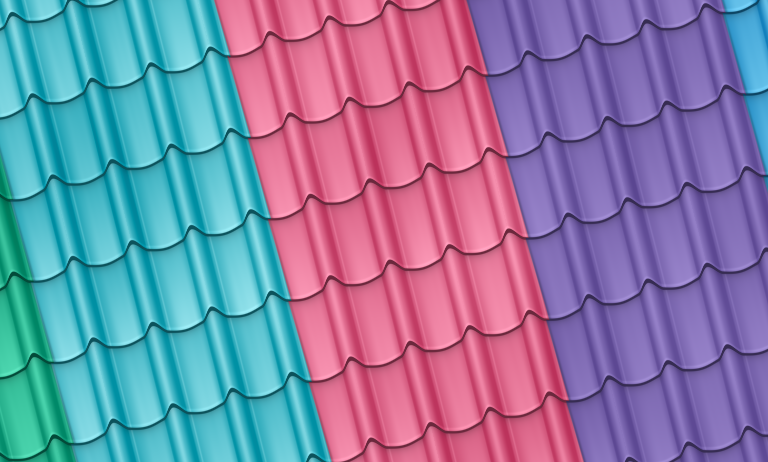
This texture is drawn by a Shadertoy shader. Its source:

```glsl
// Slanted metal roof tiles in coloured panels, four rolls wide, with scalloped overlapping rows.

const float TAU = 6.2831853;
const vec2 ORIGIN = vec2(0.583, 0.928);      // one roll crest on a row edge
const vec2 ROLL_STEP = vec2(0.1285, 0.0337); // from roll to roll
const vec2 ROW_STEP = vec2(0.0439, -0.1761); // from row to row
const float ROLLS_PER_PANEL = 4.0;
const float SEAM_OFFSET = 0.73;

float hash(vec2 p) {
    p = fract(p * vec2(0.1031, 0.1137));
    p += dot(p, p.yx + 33.33);
    return fract((p.x + p.y) * p.x * 17.3);
}

vec2 gradient(vec2 cell) {
    float angle = TAU * hash(cell + 40.0);
    return vec2(cos(angle), sin(angle));
}

float gradientNoise(vec2 p) {
    vec2 i = floor(p), f = p - i;
    vec2 s = f * f * f * (f * (f * 6.0 - 15.0) + 10.0);
    vec2 k = vec2(0.0, 1.0);
    float low = mix(dot(gradient(i), f), dot(gradient(i + k.yx), f - k.yx), s.x);
    float high = mix(dot(gradient(i + k), f - k), dot(gradient(i + 1.0), f - 1.0), s.x);
    return mix(low, high, s.y);
}

// Soft ridge of the given width around a centre
float ridge(float x, float centre, float width) {
    float d = (x - centre) / width;
    return exp(-d * d);
}

// Drop of the row edge below the crest: a steep left flank, a gentler right one, a shallow pan
float edgeDrop(float d) {
    float flankWidth = d < 0.0 ? 0.19 : 0.23;
    return 0.11 * smoothstep(0.0, flankWidth, abs(d)) + 0.033 * (1.0 - cos(TAU * d));
}

// Panel paint: green, teal, pink, purple, blue
vec3 paint(float panel, float tone) {
    vec3 deep[5] = vec3[5](vec3(0.02, 0.56, 0.43), vec3(0.09, 0.62, 0.69),
        vec3(0.80, 0.30, 0.45), vec3(0.41, 0.33, 0.62), vec3(0.10, 0.52, 0.75));
    vec3 pale[5] = vec3[5](vec3(0.26, 0.80, 0.65), vec3(0.53, 0.86, 0.90),
        vec3(0.97, 0.57, 0.69), vec3(0.58, 0.50, 0.78), vec3(0.40, 0.76, 0.92));
    int i = clamp(int(panel) + 2, 0, 4);
    return mix(deep[i], pale[i], tone);
}

// Light across one roll and the pan to its right
float surfaceTone(float d, float along) {
    float t = fract(d);
    float pan = smoothstep(0.20, 0.50, t) * (1.0 - smoothstep(0.70, 0.85, t));
    float tone = 0.20 + pan * mix(0.28, 0.76, along);
    tone += 0.68 * ridge(d, -0.02, 0.065);   // sheen on the roll
    tone += 0.30 * ridge(t, 0.26, 0.016);    // glint at the foot of the roll
    float flank = smoothstep(0.06, 0.16, d) * (1.0 - smoothstep(0.19, 0.23, d));
    float crease = smoothstep(-0.20, -0.17, d) * (1.0 - smoothstep(-0.16, -0.09, d));
    return tone - 0.42 * flank - 0.36 * crease;
}

void mainImage(out vec4 fragColor, in vec2 fragCoord) {
    vec2 p = fragCoord / iResolution.y;
    vec2 roof = inverse(mat2(ROLL_STEP, ROW_STEP)) * (p - ORIGIN);

    // Slight hand-laid unevenness
    roof += 0.008 * vec2(gradientNoise(roof * 0.9), gradientNoise(roof * 0.9 + 17.0));
    float d = roof.x - round(roof.x);
    float row = roof.y - edgeDrop(d);
    float along = fract(row);
    float edge = row - round(row);
    float rowBlur = 0.8 / (iResolution.y * length(ROW_STEP));
    float rollBlur = 0.8 / (iResolution.y * length(ROLL_STEP));

    // Broad sheen, faint brushing and tile-to-tile variation
    float tone = surfaceTone(d, along);
    tone += 0.05 * gradientNoise(roof * vec2(9.0, 0.8));
    tone += 0.34 * gradientNoise(roof * 0.45 + 5.0);
    tone += 0.10 * (hash(vec2(floor(roof.x), floor(row)) + 60.0) - 0.5);

    // Painted panels, meeting at the right foot of every fourth roll
    float seamPos = (roof.x + SEAM_OFFSET - 0.05 * (along - 0.5)) / ROLLS_PER_PANEL;
    float panel = round(seamPos);
    float seam = (seamPos - panel) * ROLLS_PER_PANEL;
    float side = smoothstep(-rollBlur, rollBlur, seam);
    vec3 color = mix(paint(panel - 1.0, tone), paint(panel, tone), side);
    color *= 1.0 - 0.22 * ridge(seam, 0.012, 0.025);

    // Row lip, shadow cast on the next tile, and dark gap
    vec3 gapColor = 0.52 * mix(paint(panel - 1.0, 0.0), paint(panel, 0.0), side);
    float below = smoothstep(-rowBlur, rowBlur, edge);
    color += 0.06 * ridge(edge, -0.040, 0.016);
    color *= 1.0 - 0.28 * below * exp(-max(edge, 0.0) / 0.05);
    float halfGap = 0.014 + 0.012 * ridge(d, 0.03, 0.15);
    float gap = 1.0 - smoothstep(-rowBlur, rowBlur, abs(edge) - halfGap);
    color = mix(color, gapColor, gap);

    fragColor = vec4(clamp(color, 0.0, 1.0), 1.0);
}
```
